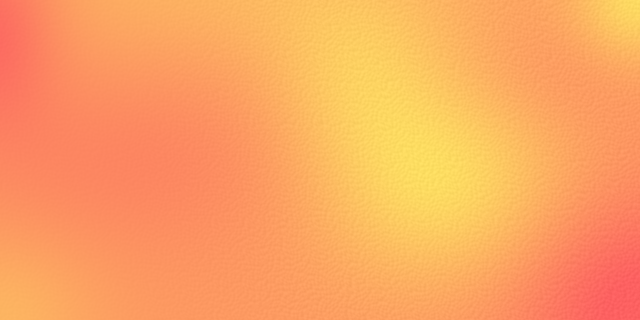
A Shadertoy shader for this background:

```glsl
// Warm coral, orange and yellow glows blended softly over a fine leather grain.

#define RED_LEVEL 0.99
#define BLUE_LEVEL 0.38
#define BASE_WARMTH 0.60
#define GRAIN_DENSITY 88.0
#define GRAIN_DEPTH 0.035
#define LIGHT_OFFSET vec2(-0.22, 0.26)

vec2 hash2(vec2 cell) {
    vec2 q = vec2(dot(cell, vec2(127.1, 311.7)), dot(cell, vec2(269.5, 183.3)));
    return fract(sin(q) * 43758.5);
}

// Distance to the nearest scattered cell centre
float cellular(vec2 p) {
    vec2 cell = floor(p), local = fract(p);
    float nearest = 2.0;
    for (int y = -1; y <= 1; y++) {
        for (int x = -1; x <= 1; x++) {
            vec2 neighbour = vec2(x, y);
            vec2 d = neighbour + hash2(cell + neighbour) - local;
            nearest = min(nearest, dot(d, d));
        }
    }
    return sqrt(nearest);
}

// Soft elliptical falloff, 1 at the centre
float glow(vec2 p, vec2 centre, vec2 radius) {
    vec2 d = (p - centre) / radius;
    return exp(-dot(d, d));
}

// Green level: low is coral, high is yellow
float warmth(vec2 p) {
    float w = BASE_WARMTH;

    // Yellow ridge and upper band
    w += 0.25 * glow(p, vec2(1.39, 0.42), vec2(0.39, 0.32));
    w += 0.15 * glow(p, vec2(1.12, 0.75), vec2(0.30, 0.30));
    w += 0.11 * glow(p, vec2(0.80, 1.08), vec2(0.80, 0.30));

    // Light corners
    w += 0.25 * glow(p, vec2(2.00, 1.00), vec2(0.20, 0.20));
    w += 0.11 * glow(p, vec2(0.00, 0.00), vec2(0.30, 0.27));

    // Coral and deep orange areas
    w -= 0.25 * glow(p, vec2(2.00, 0.03), vec2(0.39, 0.36));
    w -= 0.20 * glow(p, vec2(-0.03, 0.92), vec2(0.20, 0.30));
    w -= 0.08 * glow(p, vec2(0.40, 0.50), vec2(0.60, 0.30));
    w -= 0.04 * glow(p, vec2(1.78, 0.77), vec2(0.28, 0.20));
    return clamp(w, 0.38, 0.88);
}

// Relief lit from the upper left
float leatherRelief(vec2 p) {
    vec2 q = p * GRAIN_DENSITY;
    q += 0.35 * sin(q.yx * 0.7 + vec2(0.0, 1.7));
    return cellular(q + LIGHT_OFFSET) - cellular(q - LIGHT_OFFSET);
}

void mainImage(out vec4 fragColor, in vec2 fragCoord) {
    vec2 p = fragCoord / iResolution.xy * vec2(2.0, 1.0);
    vec3 color = vec3(RED_LEVEL, warmth(p), BLUE_LEVEL);

    // Grain fades out towards the smooth left side
    float grainAmount = mix(0.25, 1.0, smoothstep(0.3, 1.1, p.x));
    color += GRAIN_DEPTH * grainAmount * leatherRelief(p);

    fragColor = vec4(clamp(color, 0.0, 1.0), 1.0);
}
```
